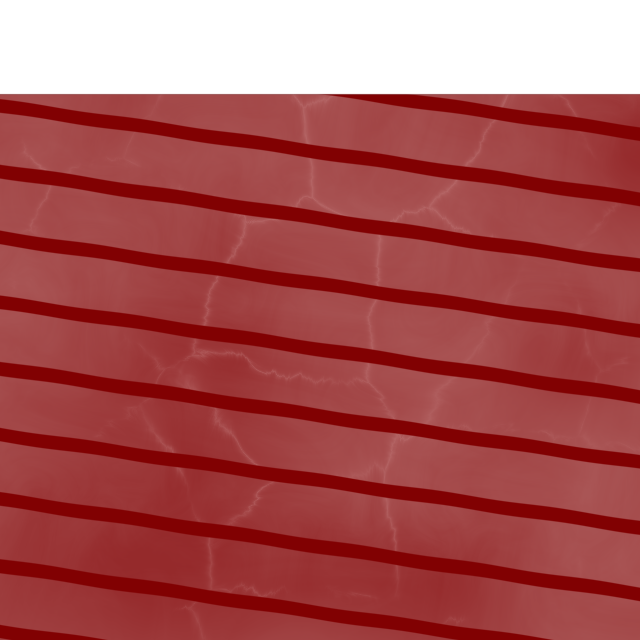
Give the GLSL for this pattern, as a WebGL 1 fragment shader.

```glsl
precision highp float;
// Red marble slab under a plain white strip, crossed by evenly spaced sloping dark bars.
// The bars repeat by fract along a sheared axis; the marble is layered warped sines
// over broad dark pools, with broken pale veins along the borders of cellular noise.

uniform vec2 u_resolution;

#define SLAB_TOP 0.853
#define BAR_SPACING 0.1026
#define BAR_WIDTH 0.0214
#define BAR_SLOPE 0.1465
#define BAR_START 0.8346
#define VEIN_SCALE 4.2
#define VEIN_WIDTH 0.028
#define BAR_COLOR vec3(0.505, 0.004, 0.008)
#define MARBLE_DARK vec3(0.585, 0.165, 0.17)
#define MARBLE_LIGHT vec3(0.66, 0.325, 0.325)
#define VEIN_COLOR vec3(0.77, 0.50, 0.50)

vec2 hash2(vec2 cell) {
  vec2 k = vec2(dot(cell, vec2(127.1, 311.7)), dot(cell, vec2(269.5, 183.3)));
  return fract(sin(k) * 43758.5);
}

// Layered sines, rotated and warped at each octave; roughly -1 to 1.
float clouds(vec2 p) {
  mat2 turn = mat2(0.8, -0.6, 0.6, 0.8);
  float sum = 0.0;
  float amp = 0.5;
  for (int i = 0; i < 7; i++) {
    p = turn * p * 1.75 + vec2(1.7, 4.1);
    p += 0.7 * sin(p.yx * 1.3 + float(i));
    sum += amp * sin(p.x) * sin(p.y);
    amp *= 0.62;
  }
  return sum;
}

// Gap between the nearest and second nearest cell point; zero on borders.
float cellBorder(vec2 p) {
  vec2 base = floor(p);
  float nearest = 8.0;
  float second = 8.0;
  for (int j = -1; j <= 1; j++) {
    for (int i = -1; i <= 1; i++) {
      vec2 cell = base + vec2(float(i), float(j));
      float d = distance(p, cell + hash2(cell));
      second = min(second, max(nearest, d));
      nearest = min(nearest, d);
    }
  }
  return second - nearest;
}

// Soft elliptical patch of deeper colour.
float pool(vec2 p, vec2 center, vec2 radius) {
  vec2 d = (p - center) / radius;
  return exp(-dot(d, d));
}

vec3 marble(vec2 p) {
  float broad = clouds(p * 3.0);
  float fine = clouds(p * 11.0 + 5.0);
  vec2 warped = p + 0.025 * vec2(broad, fine);

  // Broad tone, mottled by the two cloud layers.
  float shade = pool(warped, vec2(0.31, 0.40), vec2(0.20, 0.22))
              + pool(warped, vec2(0.25, 0.10), vec2(0.30, 0.14))
              + pool(warped, vec2(1.00, 0.76), vec2(0.10, 0.13))
              + 0.8 * pool(warped, vec2(0.92, 0.44), vec2(0.11, 0.08))
              + 0.7 * pool(warped, vec2(0.65, 0.09), vec2(0.14, 0.10));
  float tone = 0.85 - 0.72 * shade + 0.24 * broad + 0.13 * fine;
  vec3 color = mix(MARBLE_DARK, MARBLE_LIGHT, clamp(tone, 0.0, 1.05));

  // Veins fade in and out along the cell borders.
  float border = cellBorder(warped * VEIN_SCALE + vec2(2.3, 7.1));
  float presence = smoothstep(-0.15, 0.5, clouds(p * 2.3 + 9.0));
  float vein = exp(-border / VEIN_WIDTH) * presence;
  return mix(color, VEIN_COLOR, 0.45 * vein);
}

void main() {
  vec2 p = gl_FragCoord.xy / u_resolution;
  float soft = max(0.0013, 0.75 / u_resolution.y);

  // Sloping bars with a slight hand-laid waver.
  float waver = 0.0009 * sin(p.x * 37.0 + p.y * 19.0) + 0.0008 * sin(p.y * 23.0);
  float across = p.y + BAR_SLOPE * p.x - BAR_START + waver;
  float toBar = abs(fract(across / BAR_SPACING + 0.5) - 0.5) * BAR_SPACING;
  float bar = 1.0 - smoothstep(-soft, soft, toBar - 0.5 * BAR_WIDTH);
  vec3 color = mix(marble(p), BAR_COLOR, bar);

  // Thin shaded rim, then the white strip.
  float rim = 1.0 - smoothstep(0.0, 0.0025, SLAB_TOP - p.y);
  color = mix(color, vec3(0.45, 0.22, 0.22), 0.5 * rim);
  color = mix(color, vec3(1.0), smoothstep(-soft, soft, p.y - SLAB_TOP));

  gl_FragColor = vec4(color, 1.0);
}
```
